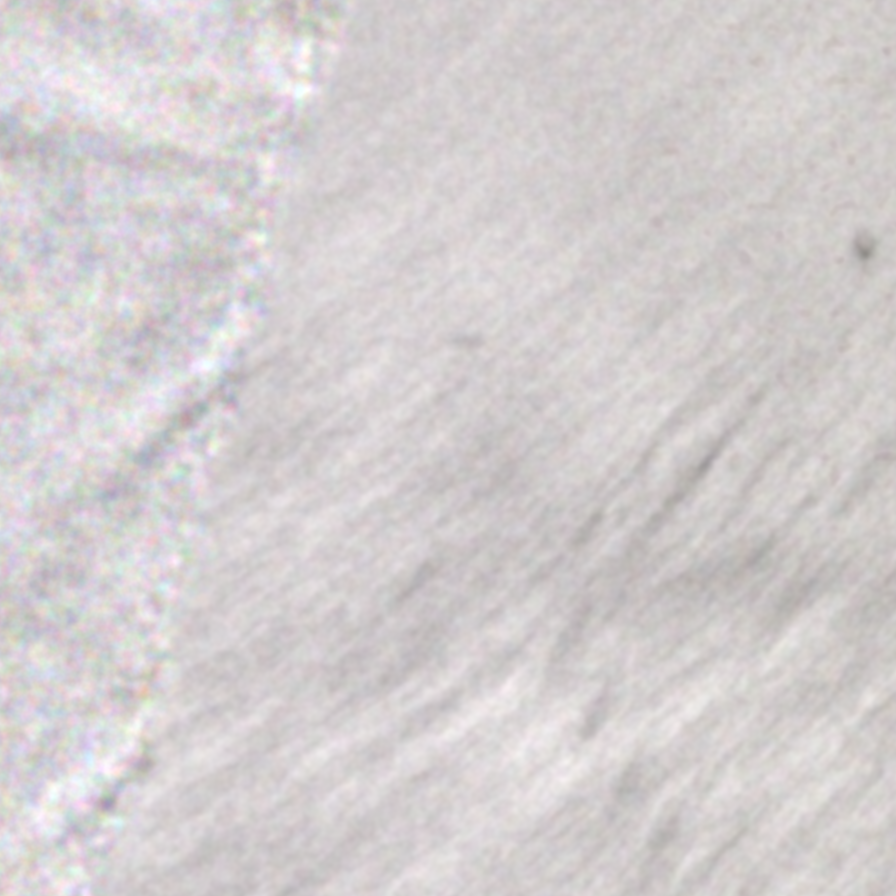
A three.js fragment shader for this texture:

```glsl
// A pale, softly focused mineral surface: diagonal combed streaks and grooves
// on the right, a brighter glittering patch with rainbow grain on the left.
// Stretched gradient noise gives the streaks; tapered segments give the marks.
varying vec2 vUv;

vec2 hashGradient(vec2 p) {
  vec3 q = fract(vec3(p.xyx) * vec3(0.1031, 0.1030, 0.0973));
  q += dot(q, q.yzx + 33.33);
  float angle = 6.2832 * fract((q.x + q.y) * q.z);
  return vec2(cos(angle), sin(angle));
}

// Smooth gradient noise centred on zero
float noise(vec2 p) {
  vec2 i = floor(p);
  vec2 f = fract(p);
  vec2 u = f * f * (3.0 - 2.0 * f);
  vec2 e = vec2(1.0, 0.0);
  float low = mix(dot(hashGradient(i), f), dot(hashGradient(i + e), f - e), u.x);
  float high = mix(dot(hashGradient(i + e.yx), f - e.yx), dot(hashGradient(i + 1.0), f - 1.0), u.x);
  return 0.85 * mix(low, high, u.y);
}

float fbm(vec2 p) {
  float sum = 0.0;
  float gain = 0.6;
  for (int i = 0; i < 4; i++) {
    sum += gain * noise(p);
    p = mat2(1.6, 1.2, -1.2, 1.6) * p + 17.3;
    gain *= 0.6;
  }
  return sum;
}

// Independent noise for each colour channel
vec3 colourNoise(vec2 p) {
  return vec3(noise(p), noise(p + 41.7), noise(p + 97.1));
}

// Soft segment from a to b, fading towards both ends
float stroke(vec2 p, vec2 a, vec2 b, float width) {
  vec2 ab = b - a;
  float t = clamp(dot(p - a, ab) / dot(ab, ab), 0.0, 1.0);
  float d = length(p - a - ab * t) / width;
  return exp(-d * d) * (0.3 + 2.8 * t * (1.0 - t));
}

float blob(vec2 p, vec2 centre, vec2 radius) {
  vec2 d = (p - centre) / radius;
  return exp(-dot(d, d));
}

// Streaks follow curves that steepen to the right
float streaks(vec2 p) {
  float along = p.x + 0.7 * p.y;
  float across = p.y - 0.56 * p.x - 0.26 * p.x * p.x + 0.012 * fbm(p * 9.0);
  return 0.85 * noise(vec2(along * 2.5, across * 13.0))
       + 0.95 * noise(vec2(along * 5.0 + 7.0, across * 27.0))
       + 0.70 * noise(vec2(along * 13.0, across * 48.0))
       + 0.45 * noise(vec2(along * 36.0, across * 85.0));
}

// Broad light, dark valley and grooves of the combed side
float combedTone(vec2 p) {
  vec2 q = p + 0.011 * vec2(fbm(p * 18.0), fbm(p * 18.0 + 30.0));
  float strength = mix(1.0, 0.35, smoothstep(0.5, 0.95, p.y + 0.15 * p.x));
  float tone = 0.105 * strength * streaks(p) + 0.05 * fbm(p * 5.0);
  tone += 0.030 * blob(p, vec2(0.47, 0.64), vec2(0.2, 0.14));
  tone += 0.040 * blob(p, vec2(0.80, 0.14), vec2(0.16, 0.10));
  tone -= 0.055 * blob(q, vec2(0.66, 0.40), vec2(0.13, 0.08));
  tone -= 0.070 * blob(q, vec2(0.88, 0.345), vec2(0.18, 0.04));
  for (int i = 0; i < 4; i++) {
    float k = float(i);
    vec2 start = vec2(0.64 + 0.068 * k, 0.39 - 0.006 * k);
    vec2 reach = vec2(0.17, 0.21) * (1.0 - 0.14 * k);
    float broken = 1.0 + 1.3 * noise(p * 26.0 + k);
    tone -= 0.085 * broken * stroke(q, start, start + reach, 0.008);
    // Light ridges and short dark cuts below the valley
    vec2 ridge = vec2(0.27 + 0.085 * k, 0.10 - 0.012 * k);
    tone += 0.060 * stroke(q, ridge, ridge + vec2(0.31, 0.20), 0.019);
    vec2 cut = vec2(0.61 + 0.035 * k, 0.24 - 0.075 * k);
    tone -= 0.110 * stroke(q, cut, cut + vec2(0.045, 0.085), 0.012);
  }
  tone -= 0.17 * blob(q, vec2(0.965, 0.72), vec2(0.014, 0.022)) * (1.0 + 1.5 * noise(p * 55.0));
  tone -= 0.08 * blob(q, vec2(0.52, 0.62), vec2(0.022, 0.011));
  // Sparse dark pits towards the right edge
  float pits = smoothstep(0.2, 0.5, noise(p * 50.0)) * smoothstep(0.55, 1.0, p.x);
  return tone - 0.06 * pits * smoothstep(0.25, 0.6, p.y);
}

// Mottled bands and diagonal crests of the glittering side
float glitterTone(vec2 p) {
  vec2 q = p + 0.016 * vec2(fbm(p * 24.0), fbm(p * 24.0 + 50.0));
  float tone = 0.16 * fbm(p * 8.0) + 0.15 * fbm(p * 32.0);
  float top = smoothstep(0.62, 0.8, p.y);
  tone += 0.17 * top * noise(vec2(p.x * 4.0, (p.y + 0.2 * p.x) * 22.0));
  tone += 0.06 * blob(q, vec2(0.13, 0.93), vec2(0.13, 0.06));
  for (int i = 0; i < 2; i++) {
    vec2 start = vec2(-0.01, 0.055) + float(i) * vec2(0.10, 0.435);
    vec2 end = start + vec2(0.21, 0.165);
    tone += 0.10 * stroke(q, start, end, 0.020);
    tone -= 0.08 * stroke(q, start + vec2(0.03, -0.035), end + vec2(0.0, -0.04), 0.014);
    tone -= 0.14 * blob(q, end + vec2(-0.035, -0.075), vec2(0.013));
  }
  return tone;
}

void main() {
  vec2 p = vUv;
  float edge = 0.125 + 0.265 * p.y + 0.06 * fbm(p * 11.0);
  float glitter = 1.0 - smoothstep(-0.035, 0.03, p.x - edge);
  vec3 combed = mix(vec3(0.825, 0.804, 0.810), vec3(0.815, 0.798, 0.790), smoothstep(0.4, 1.0, p.x));
  combed += combedTone(p) + 0.052 * noise(p * 80.0) + 0.026 * noise(p * 150.0);
  combed += 0.032 * colourNoise(p * 50.0);
  vec3 sparkling = vec3(0.832, 0.816, 0.828) + glitterTone(p);
  sparkling += 0.10 * colourNoise(p * 46.0) + 0.10 * colourNoise(p * 95.0 + 9.0);
  sparkling += vec3(0.04, 0.02, -0.05) * fbm(p * 7.0 + 3.0);
  // Stronger coloured grain along the border of the patch
  float rim = exp(-pow((p.x - edge + 0.03) / 0.04, 2.0));
  sparkling += rim * (0.01 + 0.16 * noise(p * 55.0 + 5.0) + 0.09 * colourNoise(p * 65.0));
  gl_FragColor = vec4(clamp(mix(combed, sparkling, glitter), 0.0, 1.0), 1.0);
}
```
